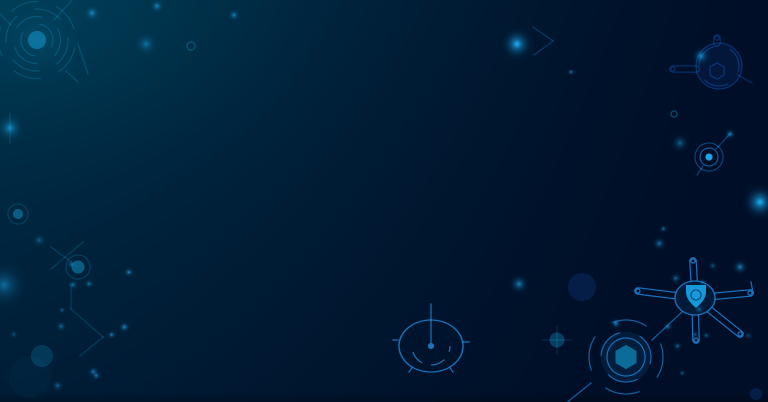
A WebGL 1 fragment shader for this background:

```glsl
precision highp float;
// Dark navy technology backdrop: a diagonal gradient framed by line-art nodes,
// broken rings, a small drone and glowing particles, all made of distance
// functions on a canvas 768 units wide with y pointing up.
uniform vec2 u_resolution;

vec2 p;      // position in canvas units
float px;    // size of one pixel in canvas units
vec3 col;    // colour painted so far

float hash(float n) { return fract(sin(n * 127.1) * 4375.85); }

void paint(vec3 tint, float amount) { col = mix(col, tint, clamp(amount, 0.0, 1.0)); }

float fill(float d) { return clamp(0.5 - d / px, 0.0, 1.0); }

float stroke(float d) { return fill(abs(d) - 0.6); }

float segment(vec2 a, vec2 b) {
  vec2 q = p - a, e = b - a;
  return length(q - e * clamp(dot(q, e) / dot(e, e), 0.0, 1.0));
}

float line(vec4 ends) { return stroke(segment(ends.xy, ends.zw)); }

float disc(vec2 c, float r) { return fill(length(p - c) - r); }

float ring(vec2 c, float r) { return stroke(length(p - c) - r); }

// Ring broken into n equal dashes
float arc(vec2 c, float r, float n, float turn) {
  vec2 q = p - c;
  return ring(c, r) * smoothstep(-0.5, -0.2, sin(atan(q.y, q.x) * n + turn));
}

float ellipse(vec2 c, vec2 r) { return (length((p - c) / r) - 1.0) * r.y; }

float hexagon(vec2 c, float r) {
  vec2 q = abs(p - c);
  return max(q.x, q.x * 0.5 + q.y * 0.866) - r;
}

// Bright core inside a soft halo
float glow(float x, float y, float r) {
  float d = length(p - vec2(x, y)) / r;
  return exp(-d * d) * 0.65 + exp(-d * d * 8.0) * 0.35;
}

// Hollow rounded arm with a hub at its tip
float arm(vec2 a, vec2 b) { return stroke(segment(a, b) - 3.2) + ring(b, 2.0); }

vec3 backdrop(vec2 uv) {
  vec3 left = mix(vec3(0, 0.115, 0.215), vec3(0, 0.19, 0.285), uv.y);
  vec3 right = vec3(0, 0.055, 0.152);
  vec3 c = mix(left, right, smoothstep(-0.1, 1.0, uv.x + 0.12 * (0.5 - uv.y)));
  vec2 corner = uv - vec2(0.02, 0.95);
  c += vec3(0, 0.05, 0.055) * exp(-dot(corner, corner) * 12.0);
  return c * mix(0.8, 1.0, smoothstep(0.0, 0.03, uv.y));
}

void main() {
  px = 768.0 / u_resolution.x;
  p = gl_FragCoord.xy * px;
  col = backdrop(gl_FragCoord.xy / u_resolution);
  vec3 teal = vec3(0.05, 0.46, 0.63), blue = vec3(0.11, 0.52, 0.85);
  vec3 cyan = vec3(0.10, 0.65, 0.92), indigo = vec3(0.04, 0.22, 0.50);

  // Broken rings, upper left
  vec2 c = vec2(37, 362);
  float ink = line(vec4(54, 382, 74, 404)) + line(vec4(0, 388, 11, 377));
  ink += line(vec4(66, 331, 78, 320)) + line(vec4(78, 358, 88, 328));
  for (int i = 0; i < 4; i++) {
    float k = float(i);
    ink += arc(c, 16.0 + 7.5 * k, 2.0 + k, 1.3 * k + 0.6);
  }
  paint(teal, 0.42 * ink + 0.25 * glow(c.x, c.y, 24.0));
  paint(teal, 0.9 * disc(c, 9.0));

  // Faint nodes and links, left margin
  vec2 low = vec2(78, 135), high = vec2(18, 188);
  ink = line(vec4(71, 93, 103, 65)) + line(vec4(103, 65, 80, 46));
  ink += line(vec4(71, 118, 71, 93)) + line(vec4(51, 155, low));
  ink += line(vec4(51, 133, 83, 160)) + line(vec4(10, 258, 10, 288));
  paint(teal, 0.35 * (ink + ring(high, 10.0) + ring(low, 12.0)));
  paint(teal, 0.7 * (disc(high, 5.0) + disc(low, 6.5)));
  paint(teal, 0.3 * disc(vec2(42, 46), 11.0) + 0.06 * disc(vec2(30, 25), 21.0));

  // Dim machine and links, upper right
  c = vec2(719, 336);
  ink = ring(c, 23.0) + arc(c, 20.0, 3.0, 0.5) + line(vec4(738, 327, 752, 319));
  ink += arm(vec2(696, 333), vec2(673, 333)) + arm(vec2(717, 359), vec2(717, 364));
  ink += stroke(hexagon(c - vec2(2, 5), 7.0));
  paint(indigo, 0.75 * ink + 0.2 * disc(c, 23.0));
  paint(blue, 0.3 * (line(vec4(533, 375, 553, 361)) + line(vec4(553, 361, 534, 347))));

  // Target node, right margin
  c = vec2(709, 245);
  ink = line(vec4(716, 253, 730, 268)) + line(vec4(703, 236, 697, 227));
  paint(blue, 0.45 * (ink + ring(c, 14.0)) + 0.65 * ring(c, 9.0));
  paint(cyan, disc(c, 3.5));

  // Dial, bottom centre
  c = vec2(431, 56);
  ink = stroke(ellipse(c, vec2(32, 26))) + line(vec4(c, 431, 98)) + disc(c, 3.0);
  ink += line(vec4(463, 60, 469, 60)) + line(vec4(393, 62, 398, 62));
  ink += line(vec4(412, 34, 409, 30)) + line(vec4(450, 34, 453, 30));
  ink += arc(c, 19.0, 5.0, 1.2) * step(p.y, c.y);
  paint(blue, 0.85 * min(ink, 1.0));

  // Hexagon core with rings, lower right
  c = vec2(626, 45);
  ink = ring(c, 19.0) + arc(c, 25.0, 3.0, 0.5) + arc(c, 37.0, 4.0, 2.0);
  ink += line(vec4(565, -2, 591, 19)) + line(vec4(652, 62, 683, 91));
  paint(blue, 0.7 * ink + 0.12 * disc(c, 25.0));
  paint(teal, 0.9 * fill(hexagon(c, 10.5)));

  // Drone with hollow arms and a bright shield
  c = vec2(695, 104);
  ink = arm(c, vec2(693, 141)) + arm(c, vec2(638, 111)) + arm(c, vec2(740, 68));
  ink += arm(c, vec2(696, 62)) + arm(c, vec2(750, 109)) + line(vec4(753, 109, 751, 120));
  float hull = ellipse(c, vec2(20, 17));
  paint(blue, 0.85 * min(ink, 1.0) * fill(-hull));
  paint(vec3(0.01, 0.10, 0.22), fill(hull));
  paint(blue, 0.85 * stroke(hull));
  vec2 q = p - c - 1.0;
  float taper = min(q.y - 5.0, 0.0);
  float shield = max(abs(q.x) - 10.0 + 0.04 * taper * taper, abs(q.y) - 12.0);
  paint(cyan, 0.9 * fill(shield) * (1.0 - 0.6 * ring(c + vec2(1, 3), 5.0)));

  // Muted discs and small rings
  c = vec2(557, 62);
  ink = line(vec4(543, 62, 571, 62)) + line(vec4(557, 48, 557, 76));
  paint(teal, 0.25 * ink + 0.45 * disc(c, 7.5));
  paint(indigo, 0.35 * disc(vec2(582, 115), 14.0) + 0.4 * disc(vec2(756, 8), 6.0));
  paint(teal, 0.6 * (ring(vec2(191, 356), 4.0) + ring(vec2(674, 288), 3.0)));

  // Main glows, then fine particles along both margins
  float light = glow(517.0, 358.0, 8.0) + glow(760.0, 200.0, 9.0);
  light += 0.5 * (glow(146.0, 358.0, 6.0) + glow(4.0, 117.0, 12.0) + glow(680.0, 259.0, 5.0));
  light += 0.7 * (glow(10.0, 274.0, 7.0) + glow(519.0, 118.0, 5.0) + glow(701.0, 346.0, 5.0));
  light += 0.7 * (glow(157.0, 396.0, 3.5) + glow(234.0, 387.0, 3.0) + glow(92.0, 389.0, 4.0));
  light += 0.7 * (glow(730.0, 268.0, 3.0) + glow(740.0, 135.0, 4.0) + glow(571.0, 330.0, 2.0));
  for (int i = 1; i < 27; i++) {
    float k = float(i), h = hash(k);
    float x = mix(132.0 * h, 768.0 - 165.0 * h, mod(k, 2.0));
    light += (0.3 + 0.5 * h) * glow(x, 180.0 * hash(k + 40.0), 1.6 + 2.0 * hash(k + 9.0));
  }
  paint(cyan, light);
  gl_FragColor = vec4(col, 1.0);
}
```
